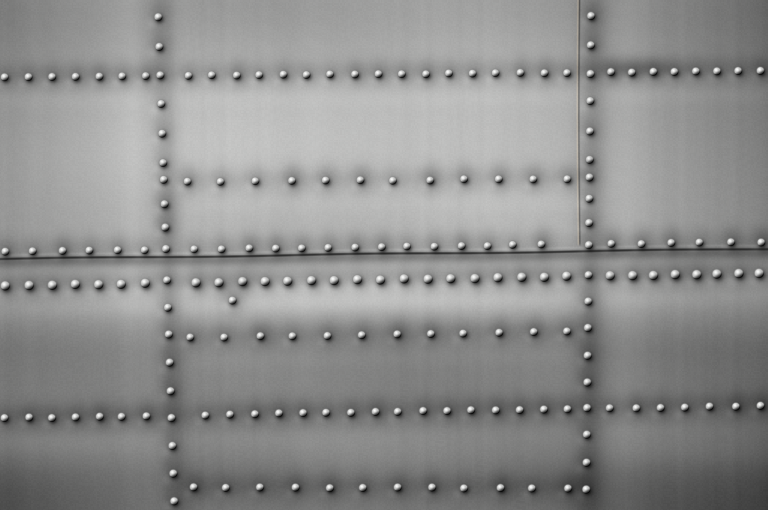
Write a Shadertoy shader that draws this texture.

```glsl
// Riveted sheet-metal panels: soft lit dents, one lapped seam, rows and columns of domed rivets.
// Each rivet line finds its nearest studs by rounding along a segment, then shades a dimple,
// a cast shadow and a dome. Lengths are in canvas heights; the sheet is about 1.5 wide.

float hash(vec2 p) {
    return fract(sin(dot(p, vec2(127.1, 311.7))) * 4375.85);
}

float bell(float x, float width) {
    return exp(-x * x / (width * width));
}

float glow(vec2 q, float sharpness) {
    return exp(-dot(q, q) * sharpness);
}

// Draws count rivets from a to b, slightly unevenly spaced
void rivetLine(inout float tone, vec2 p, vec2 a, vec2 b, float count, float radius) {
    vec2 pitch = (b - a) / max(count - 1.0, 1.0);
    float nearest = round(dot(p - a, pitch) / dot(pitch, pitch));
    float blur = 0.9 / (iResolution.y * radius);

    for (float j = -1.0; j <= 1.0; j++) {
        float k = nearest + j;
        if (k < 0.0 || k > count - 1.0) continue;
        float h = hash(vec2(k, floor(a.x * 37.0) + floor(a.y * 91.0)));
        vec2 jitter = pitch * (h - 0.5) * 0.09 + vec2(0.0, 0.002 * (fract(h * 17.0) - 0.5));
        vec2 q = (p - a - pitch * k - jitter) / radius;

        // Pressed dimple, lit rim to the upper left, tight shadow to the lower right
        tone *= 1.0 - (0.08 + 0.16 * h) * glow(q * vec2(1.0, 0.8) - vec2(0.3, 0.2), 0.14);
        tone += 0.06 * glow(q - vec2(-1.3, -1.4), 0.6);
        tone *= 1.0 - 0.80 * glow(q - vec2(0.3, -0.45), 1.15);

        // Dome: pale crown, dark crescent at the lower right
        float lit = dot(q, vec2(-0.5, 0.86));
        float light = mix(0.16, 0.72, smoothstep(-0.85, 0.05, lit));
        light += 0.26 * glow(q - vec2(-0.22, 0.28), 4.5) - 0.18 * smoothstep(0.65, 1.0, length(q));
        tone = mix(tone, light, 1.0 - smoothstep(0.95 - blur, 0.95 + blur, length(q)));
    }
}

void mainImage(out vec4 fragColor, in vec2 fragCoord) {
    vec2 p = fragCoord / iResolution.y;
    float u = fragCoord.x / iResolution.x;
    float px = 1.0 / iResolution.y;

    // Row heights at the left and right edges; rivets in three bays and start of the middle bay
    vec2 rowY[7] = vec2[7](vec2(0.849, 0.861), vec2(0.641, 0.653), vec2(0.507, 0.526),
        vec2(0.440, 0.465), vec2(0.333, 0.356), vec2(0.180, 0.205), vec2(0.045, 0.043));
    vec4 rowCount[7] = vec4[7](vec4(7, 17, 8, 0.370), vec4(0, 12, 0, 0.366), vec4(6, 14, 6, 0.382),
        vec4(7, 17, 8, 0.382), vec4(0, 12, 0, 0.374), vec4(7, 16, 7, 0.404), vec4(0, 12, 0, 0.378));

    // Broad light: bright upper middle, dim lower half and edges
    float side = abs(u - 0.45) * 1.9;
    float tone = 0.52 + 0.19 * smoothstep(0.30, 0.46, p.y) - 0.09 * smoothstep(0.80, 1.0, p.y);
    tone -= 0.11 * smoothstep(0.24, 0.0, p.y) * (0.5 + side);
    tone -= 0.21 * side * side * side * (0.55 + 0.45 * smoothstep(0.35, 0.7, p.y));
    tone += 0.09 * bell(p.y - 0.415, 0.035) * bell(u - 0.45, 0.3);
    tone += 0.05 * bell(p.y - 0.70, 0.10) * bell(u - 0.45, 0.4);
    tone += 0.05 * bell(p.y - 0.12, 0.04);
    tone -= 0.13 * bell(p.x - 1.25, 0.08) * bell(p.y - 0.865, 0.02);

    // Waviness of the sheet, uneven vertical streaks and grain
    tone += 0.022 * sin(p.x * 7.0 + 2.0 * sin(p.y * 5.0)) * sin(p.y * 9.0 + p.x * 3.0);
    float warp = p.x + 0.05 * sin(p.x * 13.0 + 1.0) + 0.004 * sin(p.y * 6.0);
    tone += 0.006 * sin(warp * 61.0) * sin(warp * 23.0) + 0.005 * sin(warp * 157.0) * sin(warp * 37.0);
    tone += 0.020 * (hash(floor(p * 340.0)) - 0.5);

    // Creases along the rivet lines
    for (int i = 0; i < 7; i++) {
        float d = p.y - mix(rowY[i].x, rowY[i].y, u);
        float bay = rowCount[i].x > 0.0 ? 1.0 : smoothstep(0.32, 0.42, p.x) * smoothstep(1.19, 1.09, p.x);
        tone -= bay * (0.045 * bell(d - 0.003, 0.020) - 0.02 * bell(d + 0.045, 0.02));
    }
    float leftX = 0.342 - 0.033 * p.y;
    float rightX = 1.149 + 0.010 * p.y;
    tone -= 0.045 * bell(p.x - leftX - 0.008, 0.025) + 0.07 * bell(p.x - rightX - 0.01, 0.03);
    tone += 0.03 * bell(p.x - leftX + 0.06, 0.04) + 0.03 * bell(p.x - rightX - 0.08, 0.04);

    // Horizontal lap seam: lit lip, dark gap and soft shadow beneath
    float seam = p.y - mix(0.492, 0.512, u) - 0.001 * sin(p.x * 11.0);
    tone += 0.07 * bell(seam - 0.007, 0.003);
    tone *= 1.0 - 0.26 * bell(seam + 0.006, 0.012);
    tone = mix(tone, 0.15, 0.85 * (1.0 - smoothstep(0.0020 - px, 0.0020 + px, abs(seam))));

    // Vertical joint above the seam
    float joint = p.x - 1.134 - 0.002 * sin(p.y * 6.0);
    float upper = smoothstep(0.515, 0.525, p.y);
    tone -= 0.22 * upper * bell(joint - 0.003, 0.0018);
    float edge = upper * bell(joint, 0.0018);
    tone += 0.07 * edge;

    // Rivet rows, broken at the two columns
    for (int i = 0; i < 7; i++) {
        float radius = i == 3 ? 0.0098 : 0.0082;
        for (int bay = 0; bay < 3; bay++) {
            float last = i == 2 ? 1.059 : 1.112;
            vec2 span = bay == 0 ? vec2(0.010, 0.285) : bay == 1 ? vec2(rowCount[i].w, last) : vec2(1.197, 1.490);
            vec2 y = mix(rowY[i].xx, rowY[i].yy, span / 1.506);
            rivetLine(tone, p, vec2(span.x, y.x), vec2(span.y, y.y), rowCount[i][bay], radius);
        }
    }

    // Two leaning rivet columns, each in three runs
    for (int c = 0; c < 2; c++) {
        for (int run = 0; run < 3; run++) {
            vec3 r = run == 0 ? vec3(0.967, 0.680, 6) : run == 1 ? vec3(0.647, 0.510, 4) : vec3(0.453, 0.016, 9);
            vec2 y = r.xy + float(c) * (0.003 + 0.024 * (1.0 - r.xy) * (1.0 - r.xy));
            vec2 x = c == 0 ? 0.342 - 0.033 * y : 1.149 + 0.010 * y;
            rivetLine(tone, p, vec2(x.x, y.x), vec2(x.y, y.y), r.z, 0.0084);
        }
    }
    rivetLine(tone, p, vec2(0.453, 0.412), vec2(0.553, 0.412), 1.0, 0.0084);

    vec3 color = tone * vec3(0.998, 1.0, 0.995) + edge * vec3(0.04, 0.01, -0.03);
    fragColor = vec4(clamp(color, 0.0, 1.0), 1.0);
}
```
